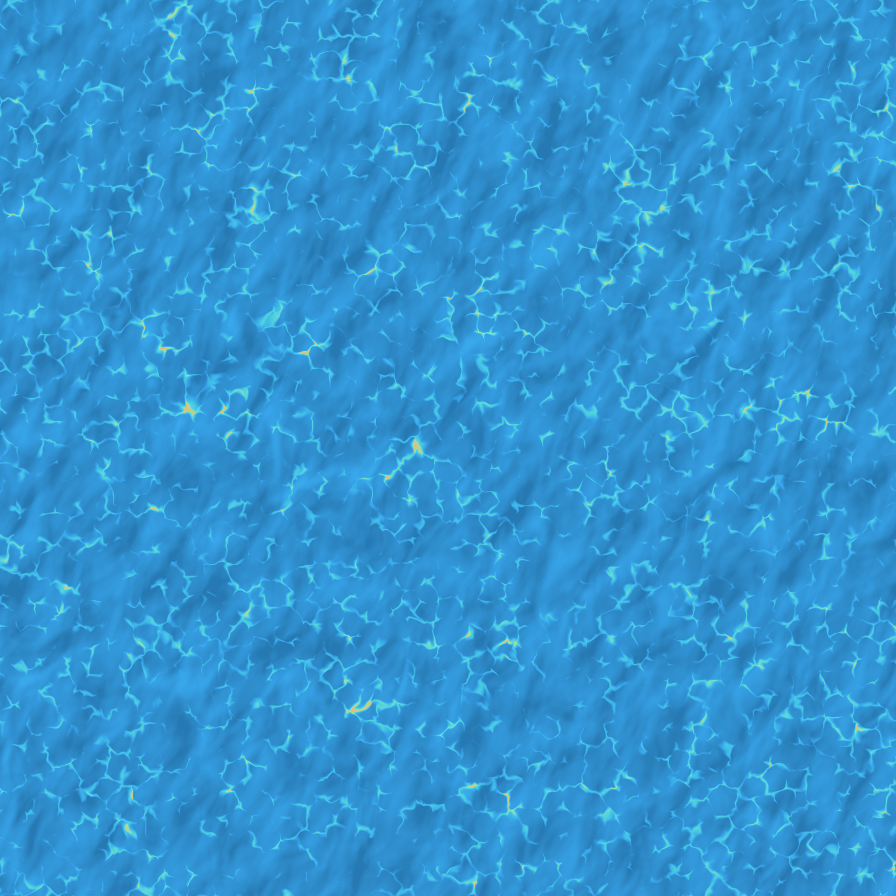
Give the GLSL for this texture, as a WebGL 2 fragment shader.

```glsl
#version 300 es
precision highp float;
// Sunlit pool water: soft slanted ripples in blue, crossed by short broken
// caustic threads. Ripples are layered gradient noise; threads follow the
// borders of warped Voronoi cells and brighten where three cells meet.

uniform vec2 u_resolution;
out vec4 fragColor;

#define RIPPLE_SCALE vec2(27.0, 16.0)
#define RIPPLE_SLANT 0.35
#define BASE_TONE 1.27
#define RIPPLE_GAIN 1.6
#define SLOPE_GAIN 0.7
#define WISP_GAIN 1.0
#define CELLS 43.0
#define CELL_WARP 0.38
#define THREAD_BIAS 0.46
#define THREAD_GAIN 4.1
#define SPARK_GAIN 2.4

vec2 hash2(vec2 p) {
    vec3 q = fract(p.xyx * vec3(0.1031, 0.1030, 0.0973));
    q += dot(q, q.yzx + 33.33);
    return fract((q.xx + q.yz) * q.zy);
}

float cornerSlope(vec2 cell, vec2 offset) {
    float angle = 6.28318 * hash2(cell).x;
    return dot(vec2(cos(angle), sin(angle)), offset);
}

// Gradient noise, centred on zero
float noise(vec2 p) {
    vec2 i = floor(p), f = fract(p);
    vec2 u = f * f * f * (f * (f * 6.0 - 15.0) + 10.0);
    vec2 e = vec2(1.0, 0.0);
    float low = mix(cornerSlope(i, f), cornerSlope(i + e, f - e), u.x);
    float high = mix(cornerSlope(i + e.yx, f - e.yx), cornerSlope(i + 1.0, f - 1.0), u.x);
    return mix(low, high, u.y);
}

float fbm(vec2 p) {
    float sum = 0.0, amp = 1.0;
    for (int k = 0; k < 4; k++) {
        sum += amp * noise(p);
        p = mat2(1.7, 0.9, -0.9, 1.7) * p + 17.3;
        amp *= 0.5;
    }
    return sum;
}

// Sorted distances to the three nearest cell points
vec3 nearestThree(vec2 p) {
    vec2 i = floor(p), f = fract(p);
    vec3 d = vec3(9.0);
    for (int y = -2; y <= 2; y++)
    for (int x = -2; x <= 2; x++) {
        vec2 cell = vec2(x, y);
        float r = length(cell + hash2(i + cell + 71.0) - f);
        if (r < d.x) d = vec3(r, d.xy);
        else if (r < d.y) d = vec3(d.x, r, d.y);
        else d.z = min(d.z, r);
    }
    return d;
}

// Ripple tone: height, lit slope and bright wisps
float ripples(vec2 p) {
    vec2 q = vec2(p.x - RIPPLE_SLANT * p.y, p.y) * RIPPLE_SCALE + 40.0;
    q += 0.4 * vec2(noise(q * 0.7 + 5.0), noise(q * 0.7 + 91.0));
    float height = fbm(q);
    float slope = height - fbm(q + vec2(0.22, -0.12));
    float crest = 1.0 - abs(noise(q * 0.8 + 23.0));
    float wisp = smoothstep(0.8, 1.0, crest) * smoothstep(0.0, 0.4, noise(q * 0.45 + 60.0));
    return BASE_TONE + RIPPLE_GAIN * height + SLOPE_GAIN * slope + WISP_GAIN * wisp;
}

// Caustic tone: threads fade away from the cell corners
float caustics(vec2 p) {
    vec2 q = p * CELLS + 10.0;
    q += CELL_WARP * vec2(noise(q * 1.3), noise(q * 1.3 + 37.0));
    q += 0.4 * CELL_WARP * vec2(noise(q * 3.1 + 11.0), noise(q * 3.1 + 53.0));
    vec3 d = nearestThree(q);
    float patches = 0.6 * noise(p * 12.0 + 3.0) + 0.85 * noise(p * 45.0 + 29.0);
    float strength = THREAD_BIAS + 1.3 * patches - 1.1 * (d.z - d.x);
    float width = 0.12 + 0.2 * clamp(strength, 0.0, 1.0);
    float thread = 1.0 - smoothstep(0.0, width, d.y - d.x);
    float glow = THREAD_GAIN * smoothstep(0.0, 0.6, strength);
    return thread * (glow + SPARK_GAIN * smoothstep(0.72, 1.1, strength));
}

// Deep blue through cyan to warm sparkle
vec3 waterColor(float tone) {
    vec3 ramp[9] = vec3[9](
        vec3(0.14, 0.46, 0.68), vec3(0.18, 0.54, 0.78), vec3(0.20, 0.60, 0.86),
        vec3(0.22, 0.65, 0.92), vec3(0.24, 0.71, 0.90), vec3(0.27, 0.78, 0.89),
        vec3(0.36, 0.84, 0.85), vec3(0.62, 0.87, 0.66), vec3(0.86, 0.76, 0.48));
    float t = clamp(tone, 0.0, 7.999);
    int k = int(t);
    return mix(ramp[k], ramp[k + 1], fract(t));
}

void main() {
    vec2 p = gl_FragCoord.xy / min(u_resolution.x, u_resolution.y);
    float tone = clamp(ripples(p), 0.2, 3.2) + caustics(p);
    fragColor = vec4(waterColor(tone), 1.0);
}
```
